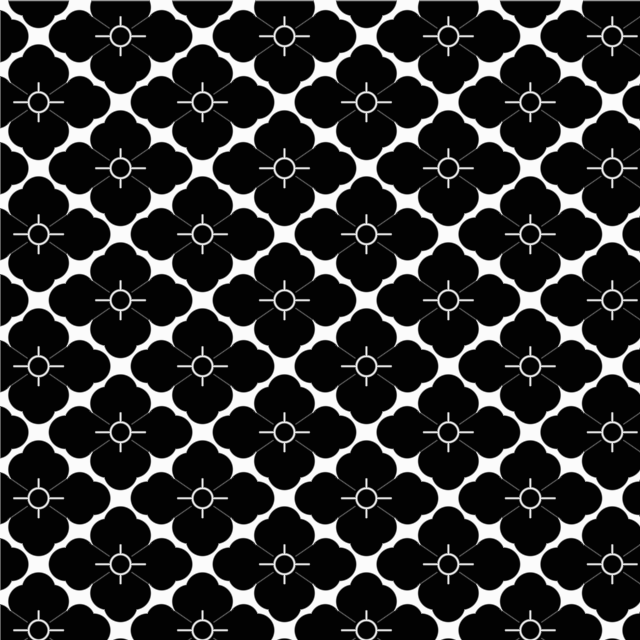
This pattern is drawn by a Shadertoy shader. Its source:

```glsl
// Black four-petalled blossoms on white, packed in a staggered diamond lattice.
// Each blossom is a union of circles folded into one quadrant, with a small
// ring, four ticks and faint petal seams drawn on top.

const vec2 PITCH = vec2(1.0, 0.8054);   // lattice period, in blossom widths
const float BLOSSOM_WIDTH = 0.2561;     // horizontal period, in canvas heights

float circle(vec2 p, vec2 center, float radius) {
    return length(p - center) - radius;
}

float segment(vec2 p, vec2 a, vec2 b) {
    vec2 ab = b - a;
    return length(p - a - ab * clamp(dot(p - a, ab) / dot(ab, ab), 0.0, 1.0));
}

float coverage(float d, float px) {
    return 1.0 - smoothstep(-px, px, d);
}

// Three-lobed petals; q is already folded to the positive quadrant.
float blossom(vec2 q) {
    float upright = min(circle(q, vec2(0.0, 0.251), 0.102),
                        circle(q, vec2(0.083, 0.176), 0.102));
    float sideways = min(circle(q, vec2(0.336, 0.0), 0.102),
                         circle(q, vec2(0.251, 0.068), 0.0915));
    float core = dot(q, vec2(0.543, 0.840)) - 0.193;
    return min(core, min(upright, sideways));
}

// Ring with two long horizontal and two short vertical ticks.
float stamen(vec2 q) {
    float ring = abs(length(q) - 0.061) - 0.0065;
    float ticks = min(segment(q, vec2(0.066, 0.0), vec2(0.149, 0.0)),
                      segment(q, vec2(0.0, 0.066), vec2(0.0, 0.116))) - 0.006;
    return min(ring, ticks);
}

float seam(vec2 q) {
    return segment(q, vec2(0.07, 0.050), vec2(0.186, 0.130)) - 0.003;
}

void mainImage(out vec4 fragColor, in vec2 fragCoord) {
    vec2 uv = fragCoord / iResolution.y;
    vec2 p = (uv - vec2(0.1884, 0.9434)) / BLOSSOM_WIDTH;
    float px = 1.0 / (iResolution.y * BLOSSOM_WIDTH);

    // Two interleaved grids make the stagger.
    float petals = 1e3, center = 1e3, seams = 1e3;
    for (int i = 0; i < 2; i++) {
        vec2 shifted = p / PITCH + 0.5 * float(i);
        vec2 q = abs(fract(shifted + 0.5) - 0.5) * PITCH;
        petals = min(petals, blossom(q));
        center = min(center, stamen(q));
        seams = min(seams, seam(q));
    }

    float light = 1.0 - coverage(petals, px);
    light = max(light, 0.4 * coverage(seams, px));
    light = max(light, 0.95 * coverage(center, px));

    // Pale hairline along the top and left edges.
    float top = 1.0 - fragCoord.y / iResolution.y;
    float left = fragCoord.x / iResolution.x;
    light = max(light, 0.6 * (1.0 - smoothstep(0.001, 0.003, top)));
    light = max(light, 0.4 * (1.0 - smoothstep(0.0005, 0.002, left)));

    fragColor = vec4(vec3(mix(0.008, 0.985, light)), 1.0);
}
```
